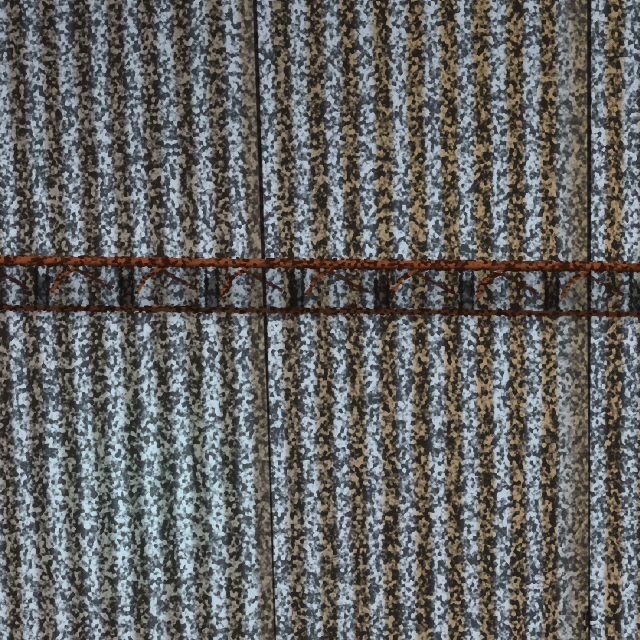
Write a WebGL 2 fragment shader that draws this texture.

```glsl
#version 300 es
precision highp float;
// Corrugated galvanised sheets with a rusty lattice girder across the middle.
// Ridges are a cosine over a slightly fanned x axis, the zinc flakes are smooth
// cellular noise, and the girder is built from repeated segment distances.
uniform vec2 u_resolution;
out vec4 fragColor;

const float RIDGE_PITCH = 0.0506;
const float RIDGE_START = 0.681;
const float FAN = 0.063;
const float SEAM_LEFT = 0.4145;
const float SEAM_RIGHT = 0.9205;
const float FLAKE_SCALE = 178.0;
const float BAY = 0.1328;
const float BAY_START = 0.0835;
const float TOP_BAR = 0.593;
const float LOW_BAR = 0.5195;
const float BAR_SLOPE = -0.0105;

const vec3 ZINC_DARK = vec3(0.23, 0.255, 0.28);
const vec3 ZINC_LIGHT = vec3(0.73, 0.79, 0.84);
const vec3 VALLEY_DARK = vec3(0.145, 0.13, 0.11);
const vec3 VALLEY_GREY = vec3(0.56, 0.53, 0.49);
const vec3 VALLEY_OCHRE = vec3(0.66, 0.56, 0.41);
const vec3 STRIP_TINT = vec3(0.40, 0.375, 0.33);
const vec3 TEAL = vec3(0.36, 0.56, 0.58);
const vec3 RUST = vec3(0.47, 0.26, 0.15);
const vec3 RUST_DARK = vec3(0.17, 0.085, 0.055);
const vec3 SOOT = vec3(0.065, 0.055, 0.05);

vec3 hash3(vec2 p) {
  vec3 q = fract(p.xyx * vec3(0.1031, 0.1030, 0.0973));
  q += dot(q, q.yxz + 33.33);
  return fract((q.xxy + q.yzz) * q.zyx);
}

// Smooth cellular noise: random cell values blended by distance.
float flakes(vec2 p) {
  vec2 cell = floor(p), f = fract(p);
  float sum = 0.0, weight = 0.0;
  for (int j = -1; j <= 1; j++)
    for (int i = -1; i <= 1; i++) {
      vec2 o = vec2(i, j);
      vec3 h = hash3(cell + o + 40.0);
      vec2 d = o + 0.1 + 0.8 * h.xy - f;
      float w = exp(-7.0 * dot(d, d));
      sum += w * h.z;
      weight += w;
    }
  return sum / max(weight, 1e-5);
}

float segment(vec2 p, vec2 a, vec2 b) {
  vec2 pa = p - a, ba = b - a;
  return length(pa - ba * clamp(dot(pa, ba) / dot(ba, ba), 0.0, 1.0));
}

float cover(float d, float halfWidth, float aa) {
  return 1.0 - smoothstep(halfWidth - aa, halfWidth + aa, d);
}

// Flat lap of a sheet, ending at its seam.
float lap(float x, float seam, float width) {
  return smoothstep(seam - width, seam - width * 0.5, x) * (1.0 - step(seam, x));
}

vec3 sheet(vec2 uv, float aa) {
  float x = uv.x + FAN * (SEAM_RIGHT - uv.x) * (uv.y - 0.5);
  float wobble = 0.0012 * sin(uv.y * 23.0 + x * 40.0);
  float phase = 6.2832 * (x + wobble - RIDGE_START) / RIDGE_PITCH;
  float crest = smoothstep(0.1, 0.9, 0.5 + 0.5 * cos(phase));
  float groove = smoothstep(0.4, 1.0, -sin(phase + 0.4));
  float grain = flakes(uv * FLAKE_SCALE * vec2(1.1, 0.9));
  float fine = flakes(uv * FLAKE_SCALE * 1.7 + 17.0);
  float patches = sin(uv.x * 9.0 + 2.0 * sin(uv.y * 7.0)) * sin(uv.y * 11.0 + uv.x * 5.0);

  // Ridges and valleys, each with its own pair of flake colours.
  float flake = mix(grain, fine, 0.35) + 0.015 * patches;
  float tone = smoothstep(0.22, 0.79, flake + 0.06 * (crest - 0.5) - 0.05 * groove);
  float warm = smoothstep(0.2, 0.75, uv.x) * mix(0.75, 1.0, uv.y);
  vec3 zinc = mix(ZINC_DARK, ZINC_LIGHT, tone);
  vec3 valley = mix(VALLEY_DARK, mix(VALLEY_GREY, VALLEY_OCHRE, warm), tone);
  vec3 col = mix(valley, zinc, crest);

  // Broad light: dim at the upper left, a teal glow at the lower left.
  col *= 1.0 - 0.15 * smoothstep(0.6, 1.0, uv.y) * (1.0 - 0.4 * uv.x);
  vec2 g = (uv - vec2(0.24, 0.23)) / vec2(0.17, 0.19);
  float glow = exp(-dot(g, g));
  col = mix(col, TEAL * (0.45 + 0.9 * tone), 0.3 * glow);
  col += 0.11 * glow * crest;

  // Laps and dark seams.
  float lapped = max(0.6 * lap(x, SEAM_LEFT, 0.030), 0.55 * lap(x, SEAM_RIGHT, 0.056));
  col = mix(col, STRIP_TINT * (0.45 + 1.1 * flake), lapped);
  float seamWidth = mix(0.0013, 0.0029, smoothstep(0.25, 0.6, uv.y));
  float seam = min(abs(x - SEAM_LEFT), abs(x - SEAM_RIGHT));
  col = mix(col, SOOT, 0.85 * cover(seam, seamWidth, aa));
  float stain = length((uv - vec2(0.918, 0.03)) / vec2(0.006, 0.02));
  return mix(col, SOOT, 0.8 * (1.0 - smoothstep(0.5, 1.1, stain + grain - 0.5)));
}

vec3 girder(vec3 col, vec2 uv, float aa) {
  float y = uv.y - BAR_SLOPE * uv.x;
  float rough = flakes(uv * vec2(190.0, 260.0) + 7.0);
  float edge = 0.004 * (rough - 0.5);
  vec2 p = vec2(mod(uv.x - BAY_START + 0.035, BAY) - 0.035, y);
  vec3 rust = mix(RUST_DARK, RUST, smoothstep(0.15, 0.75, rough));

  // Shadows on the sheet, thin braces and paired uprights.
  float between = smoothstep(0.495, 0.518, y) * (1.0 - smoothstep(0.585, 0.6, y));
  col *= 1.0 - 0.2 * between;
  float brace = segment(p, vec2(0.03, 0.583), vec2(0.092, 0.551));
  col = mix(col, RUST_DARK, 0.85 * cover(brace + edge, 0.0026, aa));
  float box = max(abs(p.x + 0.018) - 0.010, abs(y - 0.545) - 0.024);
  col = mix(col, SOOT, 0.6 * (1.0 - smoothstep(-0.004, 0.006, box)));
  float upright = max(abs(abs(p.x + 0.018) - 0.009), abs(y - 0.55) - 0.034);
  col = mix(col, SOOT, 0.8 * cover(upright + edge, 0.0025, aa));

  // Bent rusty struts, then the two long bars.
  float strut = min(segment(p, vec2(-0.002, 0.546), vec2(0.012, 0.570)),
                    segment(p, vec2(0.012, 0.570), vec2(0.037, 0.586)));
  col = mix(col, rust, cover(strut + edge, 0.0034, aa));
  float low = abs(y - LOW_BAR);
  col = mix(col, mix(SOOT, rust, 0.5), cover(low + edge, 0.0047, aa));
  float top = y - TOP_BAR;
  vec3 barColor = mix(RUST_DARK * 0.8, rust * 1.1, smoothstep(-0.009, 0.001, top));
  return mix(col, barColor, cover(abs(top) + edge, 0.0078, aa));
}

void main() {
  vec2 uv = gl_FragCoord.xy / u_resolution;
  float aa = 0.8 / min(u_resolution.x, u_resolution.y);
  vec3 col = girder(sheet(uv, aa), uv, aa);
  fragColor = vec4(clamp(col, 0.0, 1.0), 1.0);
}
```
